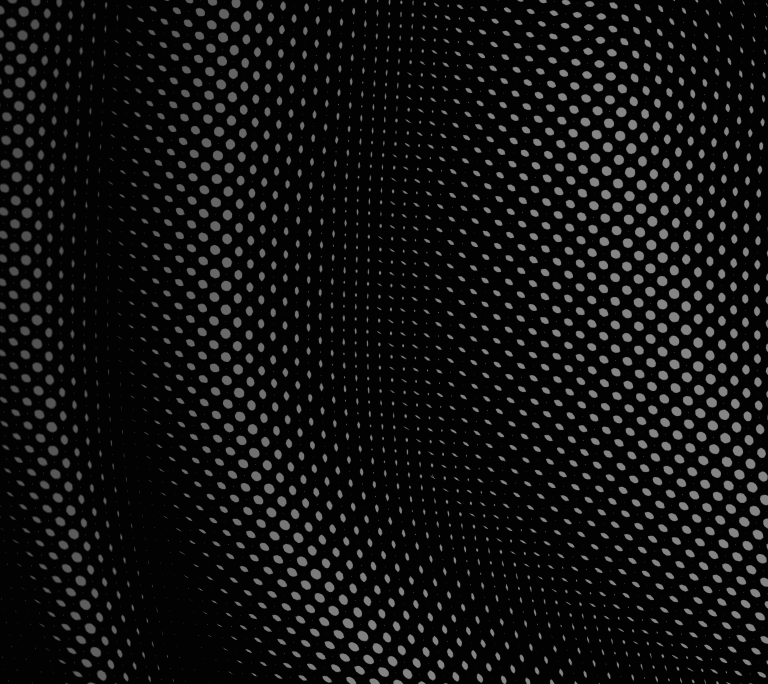
This background is drawn by a WebGL 1 fragment shader. Its source:

```glsl
precision highp float;

uniform vec2 u_resolution;

// Lengths are in canvas heights.
const float CELL = 0.0345;
const float HOLE_RADIUS = 0.0076;
const float GAP_RADIUS = 0.0021;
const float VALLEY_WIDTH = 0.07;
const float ROW_SLOPE = 0.07;
const float COLUMN_BEND = 0.3;
const float WOBBLE = 0.0016;
const float ROUGHNESS = 0.0007;
const float LEFT_BLUR = 0.0008;
const vec2 MESH_ANCHOR = vec2(0.383, 0.630);
const vec2 SLANT = vec2(0.507, 0.862);
const vec3 BACKDROP = vec3(0.008);
const vec3 DIM_LIGHT = vec3(0.31);
const vec3 FULL_LIGHT = vec3(0.52);

// Fold lines: cubic coefficients of x over the depth below the top edge.
const vec4 VALLEY_A = vec4(-0.12, 0.0, 0.2, 0.0);
const vec4 RIDGE_A = vec4(0.05, -0.142, 0.413, -0.173);
const vec4 VALLEY_B = vec4(0.18, -0.198, 0.385, -0.07);
const vec4 RIDGE_B = vec4(0.34, -0.011, -0.221, 0.492);
const vec4 VALLEY_C = vec4(0.61, -0.077, -0.644, 1.148);
const vec4 RIDGE_C = vec4(0.88, 0.14, 0.26, 0.0);
const vec4 VALLEY_D = vec4(1.14, 0.9, 0.0, 0.0);

float cubic(vec4 k, float t) {
  return k.x + t * (k.y + t * (k.z + t * k.w));
}

vec2 gradient(vec2 cell) {
  float angle = 6.2832 * fract(sin(dot(cell, vec2(127.1, 311.7))) * 4375.85);
  return vec2(cos(angle), sin(angle));
}

float gradientNoise(vec2 p) {
  vec2 i = floor(p);
  vec2 f = fract(p);
  vec2 w = f * f * f * (f * (f * 6.0 - 15.0) + 10.0);
  vec2 e = vec2(1.0, 0.0);
  float low = mix(dot(gradient(i), f), dot(gradient(i + e), f - e), w.x);
  float high = mix(dot(gradient(i + e.yx), f - e.yx),
                   dot(gradient(i + e.xx), f - e.xx), w.x);
  return mix(low, high, w.y);
}

// Shift between the two mesh layers, in hole radii.
vec2 layerShift(vec2 p) {
  float t = 1.0 - p.y;
  float deep = mix(0.88, 1.15, t);
  float valleyB = cubic(VALLEY_B, t);
  float valleyC = cubic(VALLEY_C, t);
  float left = valleyC;
  float ridge = cubic(RIDGE_C, t);
  float right = cubic(VALLEY_D, t);
  vec2 depth = vec2(0.9);
  if (p.x < valleyB) {
    left = cubic(VALLEY_A, t);
    ridge = cubic(RIDGE_A, t);
    right = valleyB;
    depth = vec2(deep);
  } else if (p.x < valleyC) {
    left = valleyB;
    ridge = cubic(RIDGE_B, t);
    right = valleyC;
    depth.x = deep;
  }
  float fall = clamp((p.x - ridge) / (right - ridge), 0.0, 1.0);
  float rise = clamp((ridge - p.x) / (ridge - left), 0.0, 1.0);
  vec2 shift = vec2(depth.y * sqrt(fall), 0.0) + depth.x * rise * SLANT;

  // Holes flatten toward the upper right edge.
  float flatten = smoothstep(0.22, 0.0, t) * smoothstep(0.62, 0.8, p.x);
  return shift + vec2(0.0, 0.4 * flatten * (1.0 - rise));
}

// Offset from the nearest node of a staggered lattice.
vec2 nodeOffset(vec2 q) {
  vec2 f = fract(vec2(q.x + q.y, q.x - q.y) + 0.5) - 0.5;
  return 0.5 * CELL * vec2(f.x + f.y, f.x - f.y);
}

void main() {
  vec2 p = gl_FragCoord.xy / u_resolution.y;
  float t = 1.0 - p.y;

  // Mesh coordinates bend with the cloth.
  float bend = COLUMN_BEND * (cubic(RIDGE_B, t) - RIDGE_B.x) - 0.03 * t;
  vec2 mesh = p - MESH_ANCHOR - vec2(bend + 0.014, 0.0);
  mesh.y += ROW_SLOPE * mesh.x;
  mesh += WOBBLE * vec2(gradientNoise(p * 9.0), gradientNoise(p * 9.0 + 31.0));
  vec2 q = mesh / CELL;

  // Each opening is the overlap of two shifted holes.
  vec2 offset = nodeOffset(q);
  vec2 shift = HOLE_RADIUS * layerShift(p - offset);
  float hole = max(length(offset + shift), length(offset - shift)) - HOLE_RADIUS;
  hole += ROUGHNESS * gradientNoise(p * 260.0);

  // Small gaps between the openings along the middle valley.
  vec2 gapOffset = nodeOffset(q + vec2(0.5, 0.0));
  vec2 gapCentre = p - gapOffset;
  float away = (gapCentre.x - cubic(VALLEY_C, 1.0 - gapCentre.y)) / VALLEY_WIDTH;
  float gap = length(gapOffset * vec2(1.2, 0.8)) - GAP_RADIUS * exp(-away * away);

  float soft = 0.8 / u_resolution.y + LEFT_BLUR * smoothstep(0.3, 0.0, p.x);
  float open = smoothstep(soft, -soft, min(hole, gap));
  vec3 light = mix(DIM_LIGHT, FULL_LIGHT, smoothstep(0.0, 0.85, p.x + 0.2 * t));
  gl_FragColor = vec4(mix(BACKDROP, light, open), 1.0);
}
```
